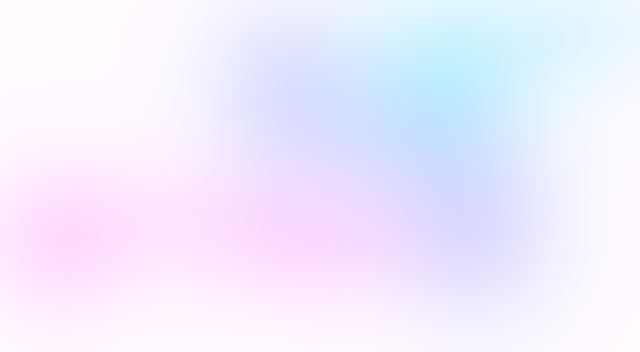
A WebGL 1 fragment shader for this background:

```glsl
precision highp float;
// Pale mesh gradient: soft pink, lavender and sky glows on a near-white ground.

uniform vec2 u_resolution;

// Ground colour, and the light each glow takes away from it
const vec3 GROUND     = vec3(1.0, 0.985, 1.0);
const vec3 SKY        = vec3(0.210, 0.025, 0.0);
const vec3 PALE_SKY   = vec3(0.090, 0.020, 0.0);
const vec3 PERIWINKLE = vec3(0.110, 0.092, 0.0);
const vec3 HAZE       = vec3(0.060, 0.060, 0.0);
const vec3 LAVENDER   = vec3(0.120, 0.112, 0.0);
const vec3 PINK       = vec3(0.000, 0.114, 0.0);
const vec3 BLUSH      = vec3(0.000, 0.060, 0.0);

// Glow shapes: centre (xy) and radii (zw), as fractions of the canvas
const vec4 SKY_SPOT        = vec4(0.697, 0.776, 0.156, 0.259);
const vec4 CORNER_SPOT     = vec4(0.911, 0.917, 0.156, 0.177);
const vec4 PERIWINKLE_SPOT = vec4(0.443, 0.752, 0.130, 0.259);
const vec4 HAZE_SPOT       = vec4(0.599, 0.599, 0.169, 0.212);
const vec4 LAVENDER_SPOT   = vec4(0.742, 0.351, 0.137, 0.271);
const vec4 MIDDLE_SPOT     = vec4(0.488, 0.316, 0.169, 0.200);
const vec4 LEFT_SPOT       = vec4(0.091, 0.316, 0.124, 0.224);
const vec4 BRIDGE_SPOT     = vec4(0.273, 0.375, 0.156, 0.200);

// Elliptical Gaussian falloff, 1 at the centre
float glow(vec2 uv, vec4 spot) {
    vec2 d = (uv - spot.xy) / spot.zw;
    return exp(-dot(d, d));
}

void main() {
    vec2 uv = gl_FragCoord.xy / u_resolution;

    // Cool glows across the top and right
    vec3 absorbed = SKY * glow(uv, SKY_SPOT)
                  + PALE_SKY * glow(uv, CORNER_SPOT)
                  + PERIWINKLE * glow(uv, PERIWINKLE_SPOT)
                  + HAZE * glow(uv, HAZE_SPOT)
                  + LAVENDER * glow(uv, LAVENDER_SPOT);

    // Warm band from the left edge to the middle
    absorbed += PINK * (glow(uv, MIDDLE_SPOT) + glow(uv, LEFT_SPOT))
              + BLUSH * glow(uv, BRIDGE_SPOT);

    gl_FragColor = vec4(GROUND - absorbed, 1.0);
}
```
